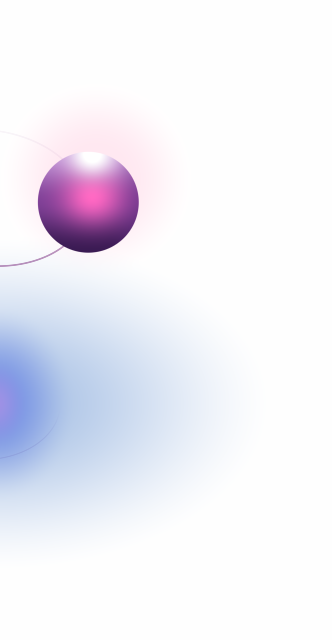
This background is drawn by a WebGL 2 fragment shader. Its source:

```glsl
#version 300 es
precision highp float;
// A glossy violet sphere on a thin orbit, floating over a wide blue haze on white.
// Soft elliptical glows are layered first, then fading ellipse strokes, then the
// sphere, shaded by a vertical ramp with a pink core and a white highlight.
// Lengths are in canvas heights, with y measured down from the top edge.

uniform vec2 u_resolution;
out vec4 fragColor;

const vec3 PAPER = vec3(0.998);
const vec3 HAZE = vec3(0.65, 0.75, 0.895);
const vec3 HAZE_CORE = vec3(0.47, 0.575, 0.895);
const vec3 HAZE_HEART = vec3(0.62, 0.57, 0.90);
const vec3 BLUSH = vec3(1.0, 0.91, 0.945);
const vec3 ORBIT = vec3(0.56, 0.31, 0.58);
const vec3 FAINT_ORBIT = vec3(0.48, 0.50, 0.78);

// Distance from a centre, equal to 1 on the ellipse with these radii.
float ellipseRadius(vec2 p, vec2 center, vec2 radii) {
    return length((p - center) / radii);
}

// Bell-shaped falloff around a centre.
float bell(vec2 p, vec2 center, vec2 spread) {
    float d = ellipseRadius(p, center, spread);
    return exp(-d * d);
}

// Coverage of an ellipse outline, using a gradient-corrected distance.
float ellipseStroke(vec2 p, vec2 radii, float halfWidth, float pixel) {
    float k = length(p / radii);
    float slope = length(p / (radii * radii)) / max(k, 1e-4);
    float d = abs(k - 1.0) / max(slope, 1e-4);
    return 1.0 - smoothstep(halfWidth - 0.5 * pixel, halfWidth + 0.5 * pixel, d);
}

// Wide blue haze with a denser core and a violet heart.
vec3 addHaze(vec3 color, vec2 p) {
    vec2 center = vec2(-0.005, 0.631);
    float d = ellipseRadius(p, center, vec2(0.43, 0.262));
    float fade = 1.0 - smoothstep(0.0, 1.0, (d - 0.1) / 0.9);
    color = mix(color, HAZE, mix(fade, clamp(1.0 - d, 0.0, 1.0), 0.45));
    float core = 1.0 - smoothstep(0.1, 1.0, ellipseRadius(p, center, vec2(0.125, 0.155)));
    color = mix(color, HAZE_CORE, core);
    float heart = 1.0 - smoothstep(0.0, 1.0, ellipseRadius(p, center, vec2(0.05, 0.07)));
    return mix(color, HAZE_HEART, heart);
}

// Sphere shading; q spans -1 to 1 across the disc, with y up.
vec3 sphereColor(vec2 q) {
    vec3 shade = mix(vec3(0.22, 0.10, 0.32), vec3(0.49, 0.25, 0.59), smoothstep(-1.0, 0.1, q.y));
    shade = mix(shade, vec3(0.76, 0.58, 0.84), smoothstep(0.0, 1.0, q.y));
    shade = mix(shade, vec3(0.38, 0.17, 0.50), 0.35 * smoothstep(0.4, 1.0, q.x));
    shade = mix(shade, vec3(1.0, 0.40, 0.76), bell(q, vec2(0.08, 0.10), vec2(0.58, 0.50)));
    float shine = bell(q, vec2(0.08, 0.95), vec2(0.46, 0.42));
    return mix(shade, vec3(1.0), min(1.0, 1.15 * shine));
}

void main() {
    float pixel = 1.0 / u_resolution.y;
    vec2 p = gl_FragCoord.xy * pixel;
    p.y = 1.0 - p.y;

    // Background glows
    float blush = 1.0 - smoothstep(0.3, 1.0, ellipseRadius(p, vec2(0.15, 0.28), vec2(0.158)));
    vec3 color = mix(PAPER, BLUSH, blush);
    color = addHaze(color, p);

    // Slightly tilted orbit, strongest along its lower side
    vec2 orbit = p - vec2(-0.0195, 0.3105);
    orbit.y -= 0.07 * (orbit.x - 0.0195);
    float orbitFade = mix(0.06, 0.62, smoothstep(-0.08, 0.10, orbit.y));
    color = mix(color, ORBIT, orbitFade * ellipseStroke(orbit, vec2(0.1536, 0.1061), 0.0013, pixel));

    // Faint second orbit inside the haze
    vec2 lower = p - vec2(-0.026, 0.6315);
    float lowerFade = 0.28 * smoothstep(0.0, 0.08, lower.y);
    color = mix(color, FAINT_ORBIT, lowerFade * ellipseStroke(lower, vec2(0.12, 0.0866), 0.0009, pixel));

    // Sphere
    float radius = 0.0788;
    vec2 q = (p - vec2(0.138, 0.316)) / radius;
    float edge = (length(q) - 1.0) * radius;
    float disc = 1.0 - smoothstep(-0.7 * pixel, 0.7 * pixel, edge);
    color = mix(color, sphereColor(vec2(q.x, -q.y)), disc);

    fragColor = vec4(color, 1.0);
}
```
